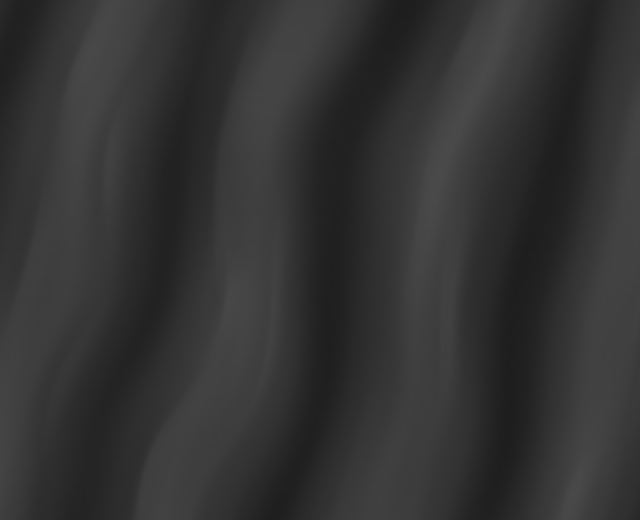
Give the GLSL for this texture, as a WebGL 2 fragment shader.

```glsl
#version 300 es
precision highp float;
// Dark cloth hanging in soft slanted folds under dim light.
// A warped periodic wave shapes the folds, stretched gradient noise varies
// their shading, and a loop scatters fine curved creases over the lit ridges.
uniform vec2 u_resolution;
out vec4 fragColor;

float hash(vec2 p) {
    p = fract(p * vec2(0.1031, 0.1137));
    p += dot(p, p.yx + 33.33);
    return fract((p.x + p.y) * p.x * 17.3);
}

vec2 gradientAt(vec2 cell) {
    float angle = 6.28318 * hash(cell + 41.0);
    return vec2(cos(angle), sin(angle));
}

float gradientNoise(vec2 p) {
    vec2 cell = floor(p), f = fract(p);
    vec2 u = f * f * f * (f * (f * 6.0 - 15.0) + 10.0);
    float a = dot(gradientAt(cell), f);
    float b = dot(gradientAt(cell + vec2(1, 0)), f - vec2(1, 0));
    float c = dot(gradientAt(cell + vec2(0, 1)), f - vec2(0, 1));
    float d = dot(gradientAt(cell + vec2(1, 1)), f - vec2(1, 1));
    return mix(mix(a, b, u.x), mix(c, d, u.x), u.y);
}

float bell(float x) {
    return exp(-x * x);
}

// Thin bent highlights with one crisp side and a faint shadow beside them
float creases(vec2 cloth) {
    float sum = 0.0;
    for (int i = 0; i < 20; i++) {
        float id = float(i);
        vec2 seed = vec2(id * 7.0 + 3.0, 19.0);
        float ridge = -0.025 + 0.37 * mod(id, 4.0);
        float across = ridge + 0.17 * (hash(seed) - 0.5);
        float along = (floor(id / 4.0) + hash(seed + 5.0)) / 5.0;
        float t = (cloth.y - along) / mix(0.07, 0.19, hash(seed + 11.0));
        float bend = 0.03 * (hash(seed + 23.0) - 0.4);
        float d = cloth.x - across - bend * t * t;
        float width = mix(0.010, 0.032, smoothstep(-0.012, 0.012, d));
        float strength = mix(0.008, 0.038, hash(seed + 31.0));
        sum += strength * bell(t) * (bell(d / width) - 0.55 * bell((d + 0.028) / 0.022));
    }
    return sum;
}

void main() {
    vec2 p = gl_FragCoord.xy / u_resolution.y;

    // Cloth space: x runs across the slanted folds, y along them
    vec2 cloth = vec2(p.x - 0.25 * p.y, p.y);
    cloth.x += 0.075 * gradientNoise(p * vec2(1.7, 2.0) + 4.0);
    cloth.x += 0.018 * gradientNoise(p * vec2(4.0, 3.2) + 17.0);

    // Broad folds with a deeper line in each valley
    float phase = (cloth.x - 0.16) / 0.37;
    float wave = -cos(6.28318 * phase);
    float valley = (fract(phase + 0.5) - 0.5) * 0.37;
    float lit = smoothstep(-0.6, 0.6, wave);
    float shade = 0.200 + 0.054 * wave - 0.016 * bell(valley / 0.035);

    // Uneven light and long secondary pleats
    shade += 0.030 * gradientNoise(p * vec2(2.2, 1.8) + 31.0);
    shade += 0.042 * gradientNoise(cloth * vec2(9.0, 1.9) + 53.0);
    shade += 0.018 * gradientNoise(cloth * vec2(22.0, 3.2) + 71.0) * mix(0.5, 1.0, lit);

    // Creases and a faint weave
    shade += creases(cloth) * mix(0.15, 1.0, lit);
    shade += 0.003 * gradientNoise(p * vec2(90.0, 70.0));

    fragColor = vec4(vec3(clamp(shade, 0.095, 0.32)), 1.0);
}
```
